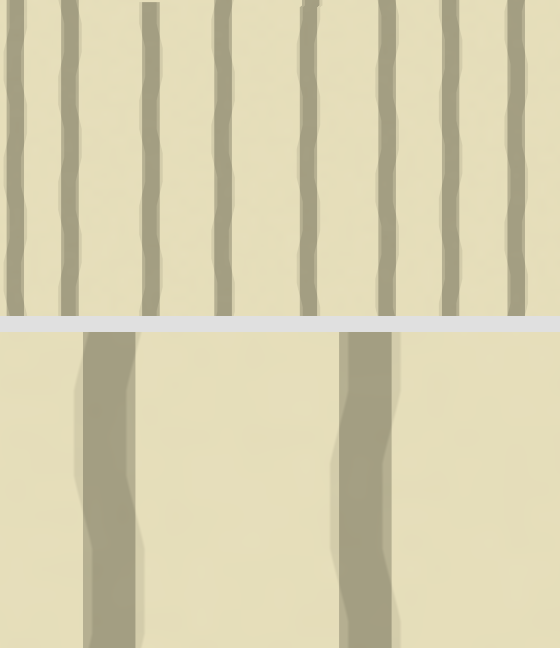
Top, the full canvas; bottom, a detail of the centre.
Reproduce this pattern procedurally as a Shadertoy shader.

```glsl
// Eight unevenly spaced olive stripes on cream, with faint wandering ghost edges.
#define STRIPES 8
#define HALF_WIDTH 0.0156
#define GHOST_SHIFT 0.0054
#define GHOST_MIX 0.27
#define GHOST_WAVES 3.0
#define SHORT_STRIPE 2
#define SHORT_TOP 0.993
#define KINK_STRIPE 4
#define KINK_TOP 0.98
#define GRAIN 0.006
#define CREAM vec3(0.90, 0.87, 0.73)
#define OLIVE vec3(0.64, 0.62, 0.51)

const float TAU = 6.2831853;

float hash(vec2 p) {
    return fract(sin(dot(p, vec2(127.1, 311.7))) * 43758.5453);
}

float valueNoise(vec2 p) {
    vec2 cell = floor(p), f = fract(p);
    f = f * f * (3.0 - 2.0 * f);
    float low = mix(hash(cell), hash(cell + vec2(1, 0)), f.x);
    float high = mix(hash(cell + vec2(0, 1)), hash(cell + vec2(1, 1)), f.x);
    return mix(low, high, f.y);
}

// Even pitch displaced by a few harmonics
float stripeCenter(float index) {
    float t = TAU * index / float(STRIPES);
    float drift = 0.0281 * cos(t + 2.07) + 0.0014 * cos(2.0 * t + 0.785)
                + 0.0073 * cos(3.0 * t + 1.332) + 0.002 * cos(4.0 * t);
    return (index + 0.5) / float(STRIPES) - 0.0264 + drift;
}

float bar(float x, float blur) {
    return 1.0 - smoothstep(-blur, blur, abs(x) - HALF_WIDTH);
}

void mainImage(out vec4 fragColor, in vec2 fragCoord) {
    vec2 uv = fragCoord / iResolution.xy;
    vec2 pixel = 1.0 / iResolution.xy;
    float coverage = 0.0;

    for (int i = 0; i < STRIPES; i++) {
        float index = float(i);
        float x = uv.x - stripeCenter(index);

        // One stripe steps sideways near the top
        if (i == KINK_STRIPE)
            x -= 0.004 * smoothstep(-0.004, 0.004, uv.y - KINK_TOP);

        // The ghost leans left and right along the stripe
        float wave = sin(TAU * GHOST_WAVES * uv.y + 1.45 * index - 3.91);
        float lean = GHOST_SHIFT * clamp(1.5 * wave, -1.0, 1.0);
        float solid = bar(x, 0.5 * pixel.x);
        float ghost = bar(x - lean, max(0.0012, 0.5 * pixel.x));
        float stripe = mix(solid, ghost, GHOST_MIX);

        // One stripe stops just short of the top
        if (i == SHORT_STRIPE)
            stripe *= 1.0 - smoothstep(-0.5 * pixel.y, 0.5 * pixel.y, uv.y - SHORT_TOP);
        coverage = max(coverage, stripe);
    }

    // Faint mottling of the surface
    float mottle = valueNoise(uv * vec2(64.0, 36.0)) - 0.5;
    fragColor = vec4(mix(CREAM, OLIVE, coverage) + GRAIN * mottle, 1.0);
}
```
